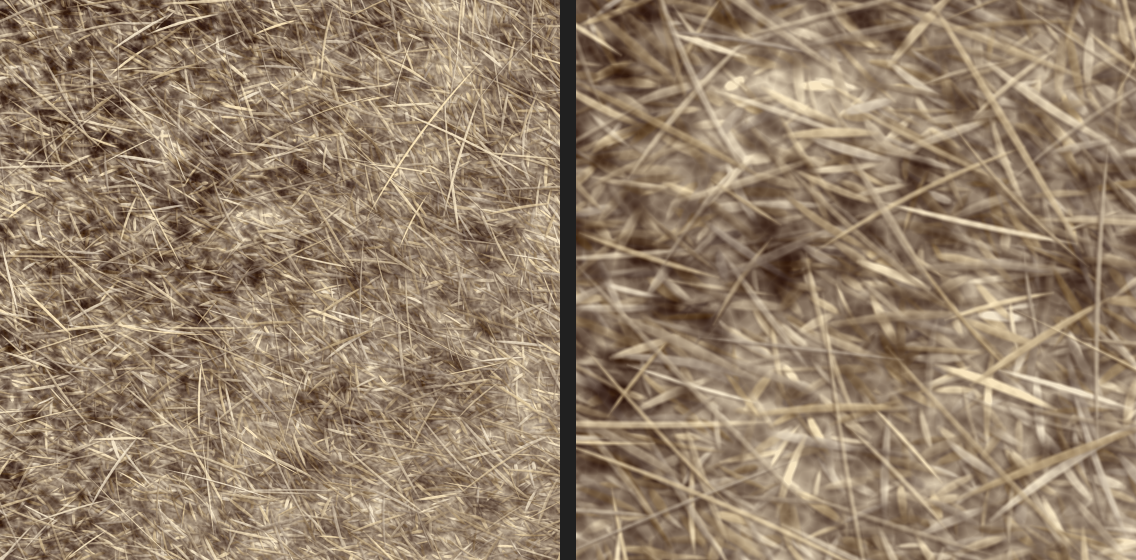
Left, the full canvas; right, a detail of the centre.
This texture is drawn by a Shadertoy shader. Its source:

```glsl
const vec3 SOIL = vec3(0.30, 0.21, 0.15);
const vec3 STRAW = vec3(0.88, 0.81, 0.69);
const vec3 WARM_SHIFT = vec3(0.02, 0.005, -0.035);
const int LAYERS = 12;
const int PIT_LAYER = 5;            // blades from here on lie over the dark gaps
const float FINE_CELLS = 62.0;      // grid of the shortest blades
const float LONG_RATIO = 0.085;     // grid of the longest, relative to the finest
const float FINE_WIDTH = 0.0026;
const float LONG_WIDTH = 0.0017;
const float SOFTNESS = 0.0013;
const float SHADOW = 0.36;
const float PIT_CELLS = 34.0;
const float CLUMP_CELLS = 15.0;
const float CLUMP_STRENGTH = 0.36;
const float GRAIN_CELLS = 150.0;
const float MEAN_TONE = 0.52;
const float LIFT = 0.125;

vec4 hash4(vec2 cell, float seed) {
    vec4 p = fract(vec4(cell.xyx, seed + cell.y) * vec4(0.1031, 0.1030, 0.0973, 0.1099) + seed * 0.137);
    p += dot(p, p.wzxy + 33.33);
    return fract((p.xxyz + p.yzzw) * p.zywx);
}

// Distance to the nearest scattered point, in cells
float cellular(vec2 p, float seed) {
    vec2 cell = floor(p);
    float nearest = 2.0;
    for (int y = -1; y <= 1; y++)
    for (int x = -1; x <= 1; x++) {
        vec2 id = cell + vec2(x, y);
        nearest = min(nearest, length(id + hash4(id, seed).xy - p));
    }
    return nearest;
}

float waves(vec2 p) {
    return 0.5 * sin(p.x * 7.0 + 2.0 * sin(p.y * 5.0 + 1.0))
         + 0.5 * sin(p.y * 9.0 - p.x * 4.0 + 1.7 * sin(p.x * 11.0));
}

mat2 rotation(float a) {
    return mat2(cos(a), -sin(a), sin(a), cos(a));
}

// Paints one layer of blades over ground: x is tone, y is warmth
vec2 blades(vec2 uv, vec2 ground, float depth, float seed, float soft) {
    float cells = FINE_CELLS * pow(LONG_RATIO, depth);
    vec2 cell = floor(uv * cells);
    for (int y = -1; y <= 1; y++)
    for (int x = -1; x <= 1; x++) {
        vec2 id = cell + vec2(x, y);
        vec4 place = hash4(id, seed);
        vec4 look = hash4(id + 57.0, seed + 3.7);
        float presence = mix(0.97, 0.5, depth);
        if (look.w > presence) continue;

        vec2 center = (id + place.xy) / cells;
        float spread = (place.z + place.w - 1.0) * 1.5;
        float angle = -0.38 - 0.4 * center.x * center.y + 0.35 * waves(center) + spread;
        vec2 q = rotation(angle) * (uv - center);
        float halfLength = mix(0.42, 0.93, look.x) / cells;
        float along = min(abs(q.x) / halfLength, 1.0);
        q.y += (place.w - 0.5) * 0.14 * halfLength * along * along;

        float width = mix(FINE_WIDTH, LONG_WIDTH, depth) * mix(0.5, 1.35, look.z);
        width *= 1.0 - 0.6 * along * along;
        float d = length(vec2(max(abs(q.x) - halfLength, 0.0), q.y));

        // Soft shade under the lower edge, then the blade itself
        float fade = 1.0 - smoothstep(0.65, 1.0, along);
        float opacity = mix(1.0, 0.45, look.w / presence) * mix(0.35, 1.0, fade);
        float shade = smoothstep(width * 3.2, width * 0.8, d) * smoothstep(soft, -soft, q.y);
        ground.x *= 1.0 - SHADOW * shade * fade;
        float cover = smoothstep(width + soft, width - soft, d) * opacity;
        float tone = mix(0.62, 0.92, depth) + (look.y - 0.5) * mix(0.85, 0.45, depth);
        tone += 0.1 * clamp(q.y / width, -1.0, 1.0);
        ground = mix(ground, vec2(tone, place.x * 2.0 - 0.8), cover);
    }
    return ground;
}

void mainImage(out vec4 fragColor, in vec2 fragCoord) {
    vec2 uv = fragCoord / iResolution.y;
    float soft = max(SOFTNESS, 0.6 / iResolution.y);
    vec2 warped = uv + 0.006 * vec2(waves(uv * 6.0), waves(uv.yx * 7.0));
    vec2 slanted = rotation(-0.4) * warped * vec2(0.8, 1.15);

    // Matted ground, dark gaps and broad clumps
    float mat = cellular(slanted * PIT_CELLS * 2.0, 11.0);
    float pit = smoothstep(0.06, 0.5, cellular(slanted * PIT_CELLS, 23.0));
    float clump = cellular(slanted * CLUMP_CELLS, 31.0) - 0.5;
    clump += 0.6 * (cellular(slanted * CLUMP_CELLS * 0.45, 37.0) - 0.5);
    float darkSide = clamp(0.75 - 0.4 * uv.x + 0.2 * uv.y + 0.15 * waves(uv), 0.0, 1.0);

    // Short blades first, the gaps between them, long blades on top
    vec2 ground = vec2(0.25 + 0.5 * mat, -0.3);
    for (int i = 0; i < LAYERS; i++) {
        float depth = float(i) / float(LAYERS - 1);
        if (i == PIT_LAYER) {
            ground.x = ground.x * mix(1.0, pit, darkSide) + CLUMP_STRENGTH * clump;
        }
        ground = blades(uv, ground, depth, float(i) * 7.31 + 1.0, soft);
    }

    // Fine grain and uneven light
    float tone = ground.x + 0.2 * (cellular(uv * GRAIN_CELLS, 41.0) - 0.5);
    float contrast = 1.2 - 0.2 * uv.x - 0.12 * (1.0 - uv.y);
    float light = 0.14 * clump + 0.05 * waves(uv * 0.7 + 2.0) + 0.08 * (uv.x - uv.y);
    tone = MEAN_TONE + (tone - MEAN_TONE + LIFT) * contrast + light;
    tone = clamp(tone, -0.18, 1.15);

    vec3 color = mix(SOIL, STRAW, tone) + WARM_SHIFT * ground.y;
    fragColor = vec4(clamp(color, 0.0, 1.0), 1.0);
}
```
